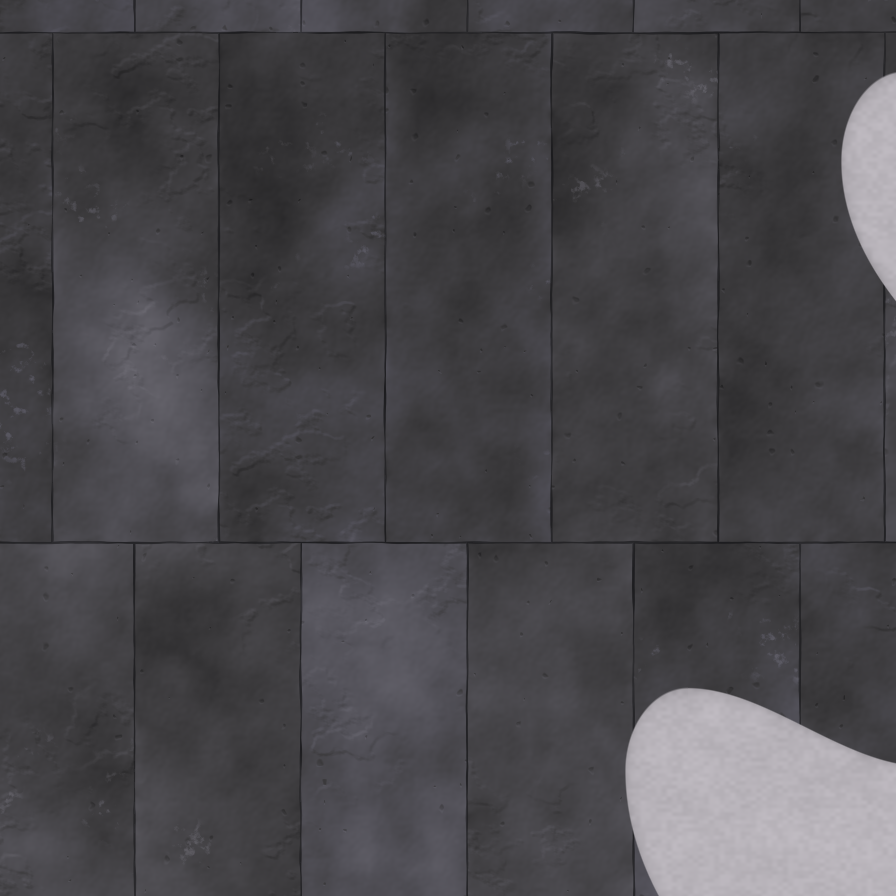
Write a Shadertoy shader that draws this texture.

```glsl
// Wall of tall charcoal tiles in half bond, with two pale felt chair backs at the right.

float hash(vec2 p) {
    vec3 q = fract(p.xyx * vec3(0.1031, 0.1030, 0.0973));
    q += dot(q, q.yzx + 33.33);
    return fract((q.x + q.y) * q.z);
}

float noise(vec2 p) {
    vec2 i = floor(p), f = fract(p);
    f = f * f * (3.0 - 2.0 * f);
    return mix(mix(hash(i), hash(i + vec2(1, 0)), f.x),
               mix(hash(i + vec2(0, 1)), hash(i + vec2(1, 1)), f.x), f.y);
}

float fbm(vec2 p) {
    float sum = 0.0, amp = 0.5;
    for (int i = 0; i < 5; i++) {
        sum += amp * noise(p);
        p = mat2(1.6, 1.2, -1.2, 1.6) * p + 17.3;
        amp *= 0.5;
    }
    return sum / 0.97;
}

// Soft round patch of light or shade
float patchAt(vec2 p, vec2 centre, vec2 size) {
    vec2 q = (p - centre) / size;
    return exp(-dot(q, q));
}

// Surface height: flaked areas and fine grain
float relief(vec2 p) {
    float flaked = smoothstep(0.5, 0.68, fbm(p * 7.0 + 40.0));
    float flakes = smoothstep(0.5, 0.62, fbm(p * vec2(28.0, 40.0)));
    return flaked * flakes + 0.25 * noise(p * 190.0);
}

// Scattered pits of mixed size: dark hollow with a lit lower rim
float pits(vec2 p) {
    vec2 cell = floor(p * 38.0);
    float seed = hash(cell + 91.0);
    vec2 q = fract(p * 38.0) - 0.3 - 0.4 * vec2(hash(cell + 5.0), hash(cell + 23.0));
    q += 0.16 * (vec2(noise(p * 180.0), noise(p * 180.0 + 70.0)) - 0.5);
    float size = hash(cell + 57.0);
    float radius = 0.05 + 0.13 * size * size;
    float hollow = smoothstep(radius, radius * 0.3, length(q));
    float rim = smoothstep(radius, radius * 0.3, length(q + vec2(0.02, 0.08)));
    return step(0.8, seed) * (0.5 * rim - hollow);
}

vec3 wall(vec2 p, float px) {
    // Half-bond layout: 0.1857 wide, 0.569 tall
    vec2 wobble = 0.0025 * (vec2(fbm(p * 24.0), fbm(p * 24.0 + 60.0)) - 0.5);
    vec2 q = p + wobble;
    float row = floor((q.y - 0.3945) / 0.569);
    vec2 grid = vec2((q.x - 0.0586 - 0.0914 * mod(row, 2.0)) / 0.1857, (q.y - 0.3945) / 0.569);
    vec2 tile = floor(grid), f = fract(grid);
    vec2 edge = min(f, 1.0 - f) * vec2(0.1857, 0.569);
    float border = min(edge.x, edge.y);
    float seed = hash(tile + 31.0);
    vec2 s = p + 9.0 * vec2(seed, hash(tile + 77.0));

    // Cloudy tone, different on every tile
    float tone = 0.266 + 0.04 * (seed - 0.5);
    tone += 0.19 * (fbm(s * vec2(6.0, 4.5)) - 0.5) + 0.09 * (fbm(s * 22.0) - 0.5);
    tone += 0.02 * (0.5 - f.y);
    tone += 0.075 * patchAt(p, vec2(0.18, 0.56), vec2(0.07, 0.16));
    tone += 0.04 * patchAt(p, vec2(0.43, 0.31), vec2(0.09, 0.12));
    tone += 0.03 * patchAt(p, vec2(0.06, 0.32), vec2(0.1, 0.1));
    tone += 0.03 * patchAt(p, vec2(0.88, 0.52), vec2(0.09, 0.13));
    tone -= 0.035 * patchAt(p, vec2(0.52, 0.92), vec2(0.14, 0.09));
    tone -= 0.035 * patchAt(p, vec2(0.57, 0.45), vec2(0.03, 0.09));

    // Emboss, pits, pale mineral specks
    tone += 0.045 * (relief(s) - relief(s + vec2(-0.002, 0.003)));
    tone += 0.06 * pits(s);
    tone += 0.09 * smoothstep(0.6, 0.8, fbm(s * 110.0)) * smoothstep(0.66, 0.78, fbm(s * 9.0 + 8.0));

    // Worn borders
    float wear = exp(-border / 0.005);
    tone += wear * 0.07 * (noise(p * 70.0) - 0.5);

    // Lighter areas are cooler, some tiles are warm
    float cool = smoothstep(0.21, 0.33, tone) * (0.3 + 0.7 * hash(tile + 12.0));
    vec3 colour = tone * mix(vec3(1.005, 0.985, 1.02), vec3(0.99, 0.975, 1.09), cool);

    // Hairline joints of uneven depth
    float halfWidth = 0.0005 + 0.0009 * noise(p * 45.0);
    float joint = 1.0 - smoothstep(halfWidth - px * 0.5, halfWidth + px * 0.7, border);
    return mix(colour, vec3(0.1, 0.1, 0.11), joint * (0.5 + 0.45 * noise(p * 30.0)));
}

// Chair back outline: elliptic shoulder above, edge curving inwards below
float chairBack(vec2 p, vec2 centre, vec2 radii, float bend) {
    vec2 q = (p - centre) / radii;
    float side = centre.x - radii.x + bend * (centre.y - p.y) * (centre.y - p.y) - p.x;
    return q.y > 0.0 ? (length(q) - 1.0) * radii.x : side;
}

void mainImage(out vec4 fragColor, in vec2 fragCoord) {
    vec2 p = fragCoord / iResolution.xy;
    float px = 1.0 / iResolution.y;
    vec3 colour = wall(p, px);

    // Upper back, and lower back with its sloping arm
    float upper = chairBack(p, vec2(1.01, 0.82), vec2(0.071, 0.1), 2.5);
    float lower = chairBack(p, vec2(0.768, 0.14), vec2(0.07, 0.092), 1.9);
    float arm = p.y - 0.145 - 0.087 * (1.0 - smoothstep(0.768, 1.03, p.x));
    if (p.x > 0.768) lower = arm;
    float d = min(upper, lower);

    // Felt: mottled fibres, shaded towards the outline
    float felt = 0.715 + 0.05 * (fbm(p * 30.0) - 0.5) + 0.04 * (noise(p * vec2(170.0, 230.0)) - 0.5);
    felt -= 0.08 * exp(min(d, 0.0) / 0.006);
    vec3 cloth = felt * vec3(1.01, 0.985, 1.02);
    colour = mix(colour, cloth, 1.0 - smoothstep(-px, px, d));
    fragColor = vec4(clamp(colour, 0.0, 1.0), 1.0);
}
```
